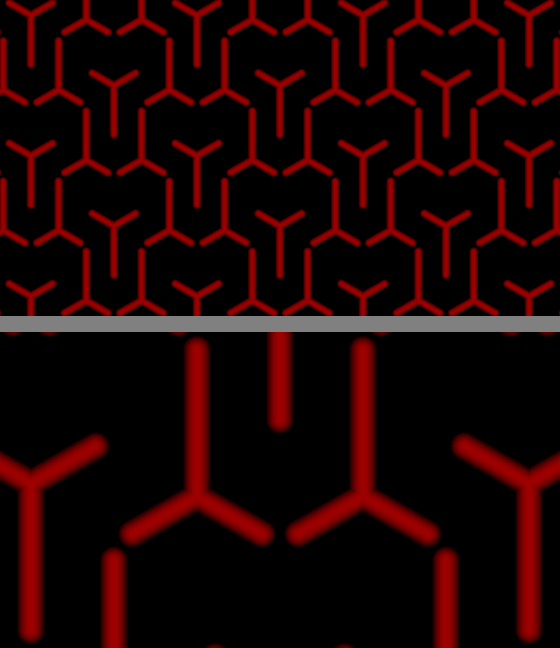
Top, the full canvas; bottom, a detail of the centre.
Write a WebGL 2 fragment shader that draws this pattern.

```glsl
#version 300 es
precision highp float;
// Staggered rows of soft red three-armed forks on black.
// Each row has evenly spaced columns; every third fork hangs stem down,
// the rest stand stem up, and alternate rows shift by half a repeat.

#define COLUMN_STEP 0.17516
#define ROW_STEP 0.22222
#define HUB_OFFSET 0.0068
#define STEM_LENGTH 0.155
#define ARM_LENGTH 0.079
#define GLOW_RADIUS 0.0151
#define GLOW_COLOR vec3(0.62, 0.0, 0.0)

uniform vec2 u_resolution;
out vec4 fragColor;

// Distance from p to the segment between the origin and tip.
float spoke(vec2 p, vec2 tip) {
    float t = clamp(dot(p, tip) / dot(tip, tip), 0.0, 1.0);
    return length(p - tip * t);
}

// Fork with its stem up and two mirrored arms 30 degrees below level.
float fork(vec2 p) {
    p.x = abs(p.x);
    float stem = spoke(p, vec2(0.0, STEM_LENGTH));
    float arm = spoke(p, ARM_LENGTH * vec2(0.866, -0.5));
    return min(stem, arm);
}

// Distance to the fork of one row that lies in this column.
float rowOfForks(vec2 p, float row) {
    float x = p.x / COLUMN_STEP + 1.5 * (row + 1.0);
    float column = floor(x + 0.5);
    float facing = mod(column + 0.5, 3.0) < 1.0 ? -1.0 : 1.0;
    vec2 local = vec2((x - column) * COLUMN_STEP, p.y - row * ROW_STEP);
    local.y = facing * local.y + HUB_OFFSET;
    return fork(local);
}

void main() {
    // Centered coordinates, one unit per canvas height.
    vec2 p = (gl_FragCoord.xy - 0.5 * u_resolution) / u_resolution.y;

    // Long stems reach into the neighboring rows.
    float nearestRow = floor(p.y / ROW_STEP + 0.5);
    float d = 1.0;
    for (int i = -1; i <= 1; i++) {
        d = min(d, rowOfForks(p, nearestRow + float(i)));
    }

    // Rounded falloff from the bright core to black.
    float q = d / GLOW_RADIUS;
    float glow = max(1.0 - q * q, 0.0);
    fragColor = vec4(GLOW_COLOR * glow, 1.0);
}
```
